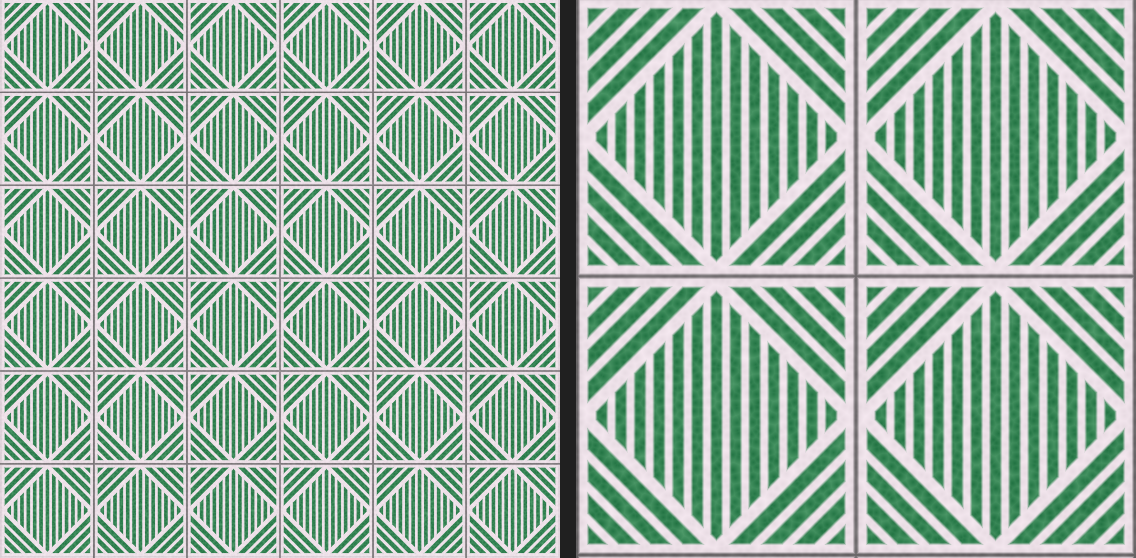
Left, the full canvas; right, a detail of the centre.
This pattern is drawn by a Shadertoy shader. Its source:

```glsl
const float TILES = 6.0;
const vec2 TILE_COUNT = vec2(6.02, 6.005);
const vec2 LAYOUT_SHIFT = vec2(0.0, 0.01);
const vec3 PALE = vec3(0.935, 0.885, 0.915);
const vec3 GREEN = vec3(0.21, 0.52, 0.33);
const vec3 GROUT = vec3(0.37, 0.36, 0.365);
const float DIAGONAL = 0.70711;

float hash(vec2 p) {
    p = fract(p * vec2(0.1031, 0.1137));
    p += dot(p, p.yx + 33.33);
    return fract((p.x + p.y) * p.x * 17.0);
}

// Distance to the nearest jittered cell point
float cellNoise(vec2 p) {
    vec2 cell = floor(p);
    float nearest = 2.0;
    for (int y = -1; y <= 1; y++) {
        for (int x = -1; x <= 1; x++) {
            vec2 id = cell + vec2(x, y);
            vec2 site = id + vec2(hash(id), hash(id + 57.0));
            nearest = min(nearest, length(site - p));
        }
    }
    return nearest;
}

float fill(float dist, float soft) {
    return 1.0 - smoothstep(-soft, soft, dist);
}

float boxDistance(vec2 p, float halfSize) {
    return max(abs(p.x), abs(p.y)) - halfSize;
}

// Upright bars clipped to a diamond
float diamondBars(vec2 p, float pitch, float halfWidth, float radius) {
    float bar = abs(p.x - pitch * round(p.x / pitch)) - halfWidth;
    float diamond = (abs(p.x) + abs(p.y) - radius) * DIAGONAL;
    return max(bar, diamond);
}

// Slanted bars outside the diamond, closed by a solid corner triangle
float cornerBars(vec2 p, float first, float pitch, float halfWidth) {
    float s = abs(p.x) + abs(p.y) - first;
    float index = clamp(round(s / pitch), 0.0, 3.0);
    float bar = abs(s - index * pitch) - halfWidth;
    float corner = 3.0 * pitch - halfWidth - s;
    return min(bar, corner) * DIAGONAL;
}

float tileDistance(vec2 p) {
    float inner = diamondBars(p, 0.0685, 0.0195, 0.445);
    float outer = max(cornerBars(p, 0.546, 0.115, 0.0345), boxDistance(p, 0.46));
    return min(inner, outer);
}

// Joint strength along one axis, faint at the canvas rim
float joint(float coord, float halfWidth, float soft) {
    float id = round(coord);
    float d = abs(coord - id);
    float inside = step(0.5, id) * step(id, TILES - 0.5);
    float tone = mix(0.8, 1.0, hash(vec2(id, 7.0)));
    float shade = 0.06 * exp(-d * d / 0.0004);
    return max(fill(d - halfWidth, soft), shade) * tone * mix(0.15, 1.0, inside);
}

void mainImage(out vec4 fragColor, in vec2 fragCoord) {
    vec2 uv = fragCoord / iResolution.xy;
    vec2 grid = (uv - 0.5) * TILE_COUNT + 0.5 * TILES - LAYOUT_SHIFT;
    vec2 id = floor(grid);
    vec2 p = fract(grid) - 0.5;
    float soft = max(0.0065, 0.58 * TILES / iResolution.y);

    // Fine grain in the glaze and slight tone shifts between tiles
    float grain = cellNoise(grid * 34.0) - 0.45;
    float patches = cellNoise(grid * 11.0 + 19.0) - 0.45;
    float tileTone = (hash(id + 3.0) - 0.5) * 0.015;
    vec3 pale = PALE + 0.05 * grain + 0.5 * tileTone;
    vec3 green = GREEN + vec3(0.15, 0.13, 0.13) * grain + 0.03 * patches + tileTone;

    vec3 color = mix(pale, green, fill(tileDistance(p), soft));

    // Grey joints between tiles
    float seam = max(joint(grid.x, 0.0078, soft), joint(grid.y, 0.007, soft));
    color = mix(color, GROUT + 0.06 * grain, seam);

    fragColor = vec4(clamp(color, 0.0, 1.0), 1.0);
}
```
